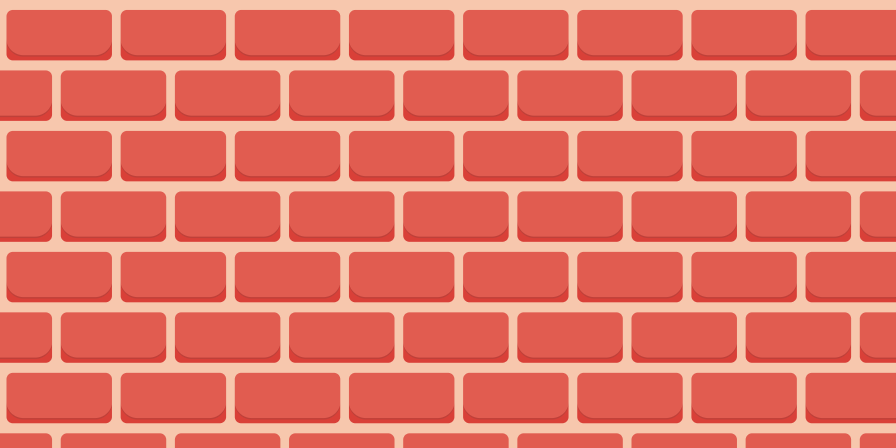
This pattern is drawn by a Shadertoy shader. Its source:

```glsl
const vec2 PITCH = vec2(0.2548, 0.135);
const vec2 WALL_OFFSET = vec2(0.0048, 0.0110);
const vec2 BRICK_HALF = vec2(0.1177, 0.0563);
const float ROW_SHIFT = 0.1211;
const float BODY_RADIUS = 0.0143;
const float FACE_RADIUS = 0.0390;
const float LIP_HEIGHT = 0.0083;
const float CREASE_WIDTH = 0.0033;

const vec3 MORTAR = vec3(0.970, 0.780, 0.680);
const vec3 FACE = vec3(0.882, 0.360, 0.312);
const vec3 LIP = vec3(0.850, 0.250, 0.220);
const vec3 CREASE = vec3(0.750, 0.250, 0.222);

float roundedBox(vec2 p, vec2 halfSize, float radius) {
    vec2 q = abs(p) - halfSize + radius;
    return length(max(q, 0.0)) + min(max(q.x, q.y), 0.0) - radius;
}

float coverage(float dist, float pixel) {
    return clamp(0.5 - dist / pixel, 0.0, 1.0);
}

// Brick-centred coordinates, rows counted downward from the top
vec2 brickCell(vec2 p) {
    vec2 q = vec2(p.x, 1.0 - p.y) - WALL_OFFSET;
    float row = floor(q.y / PITCH.y);
    q.x -= ROW_SHIFT * mod(row, 2.0);
    vec2 local = (fract(q / PITCH) - 0.5) * PITCH;
    return vec2(local.x, -local.y);
}

// Raised face: open at the top, broadly rounded at its lower corners
float faceDistance(vec2 p, vec2 halfSize, float lift, float radius) {
    vec2 extended = halfSize + vec2(0.001, radius);
    return roundedBox(p - vec2(0.0, lift + radius), extended, radius);
}

vec3 shadeBrick(vec2 p, float pixel) {
    float body = roundedBox(p, BRICK_HALF, BODY_RADIUS);
    float rim = faceDistance(p, BRICK_HALF, LIP_HEIGHT, FACE_RADIUS);
    float face = faceDistance(p, BRICK_HALF, LIP_HEIGHT + CREASE_WIDTH, FACE_RADIUS);

    // Lip, crease and face stacked inside the body
    vec3 color = mix(LIP, CREASE, coverage(rim, pixel));
    color = mix(color, FACE, coverage(face, pixel));
    return mix(MORTAR, color, coverage(body, pixel));
}

void mainImage(out vec4 fragColor, in vec2 fragCoord) {
    float pixel = 1.0 / iResolution.y;
    vec2 p = fragCoord * pixel;
    fragColor = vec4(shadeBrick(brickCell(p), pixel), 1.0);
}
```
